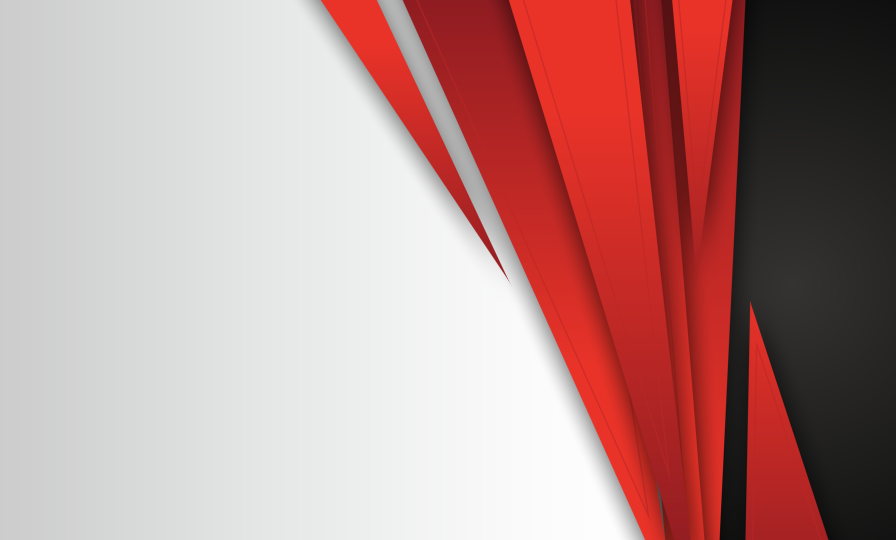
Reproduce this background procedurally as a WebGL 1 fragment shader.

```glsl
precision highp float;
// Red angular ribbons between a pale grey field and a charcoal panel.
// Each ribbon is the area between two slanted lines; where the lines cross it
// ends in a spike. Ribbons are layered with soft shadows and inset hairlines.

uniform vec2 u_resolution;

const float ASPECT = 1.6623;            // width of the layout, height is 1
const vec3 RED_BRIGHT = vec3(0.915, 0.200, 0.160);
const vec3 RED_DARK = vec3(0.560, 0.110, 0.130);
const vec3 RED_LINE = vec3(0.730, 0.150, 0.140);
const vec3 GREY_EDGE = vec3(0.795);
const vec3 GREY_MID = vec3(0.885, 0.893, 0.889);
const vec3 WHITE = vec3(0.992);
const vec3 CHARCOAL = vec3(0.205, 0.200, 0.195);
const vec3 BLACK = vec3(0.045);
const vec2 GLOW_CENTER = vec2(1.47, 0.47);
const float GLOW_RADIUS = 0.62;
const float PANEL_LEFT = 1.30;
const float SHADOW_RADIUS = 0.048;
const float SHADOW_STRENGTH = 0.72;
const float LINE_WIDTH = 0.0012;
const float LINE_STRENGTH = 0.6;

// Signed distance to a line, positive on its right
float lineSide(vec2 p, float top, float bottom) {
  float slope = top - bottom;
  return (p.x - bottom - slope * p.y) / sqrt(1.0 + slope * slope);
}

float softInside(float d) {
  return 1.0 - smoothstep(-SHADOW_RADIUS, SHADOW_RADIUS, d);
}

// edges: left top, left bottom, right top, right bottom
// ramp: heights of the dark and the bright end of the gradient
vec3 ribbon(vec3 base, vec2 p, vec4 edges, vec2 ramp, float inset) {
  float aa = 0.75 / u_resolution.y;
  float left = -lineSide(p, edges.x, edges.y);
  float right = lineSide(p, edges.z, edges.w);
  float d = max(left, right);

  // Shadow, faded out beyond the tip of a spike
  float span = mix(edges.w - edges.y, edges.z - edges.x, p.y);
  float shadow = softInside(left) * softInside(right);
  shadow *= smoothstep(-0.012, 0.04, span);
  base *= 1.0 - SHADOW_STRENGTH * shadow;

  // Gradient fill
  float t = clamp((p.y - ramp.x) / (ramp.y - ramp.x), 0.0, 1.0);
  vec3 fill = mix(RED_DARK, RED_BRIGHT, t);

  // Inset hairline
  float hair = 1.0 - smoothstep(0.0, LINE_WIDTH + aa, abs(d + inset));
  fill = mix(fill, RED_LINE, hair * LINE_STRENGTH * step(0.001, inset));

  return mix(base, fill, 1.0 - smoothstep(-aa, aa, d));
}

vec3 backdrop(vec2 p) {
  vec3 pale = mix(GREY_EDGE, GREY_MID, smoothstep(-0.1, 0.55, p.x));
  pale = mix(pale, WHITE, smoothstep(0.3, 1.15, p.x));
  float glow = clamp(length(p - GLOW_CENTER) / GLOW_RADIUS, 0.0, 1.0);
  vec3 panel = mix(CHARCOAL, BLACK, glow);
  return mix(pale, panel, step(PANEL_LEFT, p.x));
}

void main() {
  vec2 p = gl_FragCoord.xy / u_resolution * vec2(ASPECT, 1.0);
  vec3 color = backdrop(p);

  // Spike in the lower right
  color = ribbon(color, p, vec4(1.403, 1.383, 1.208, 1.537), vec2(-0.15, 0.45), 0.0135);
  // Right border ribbon, narrow ribbon and the spike above them
  color = ribbon(color, p, vec4(1.169, 1.277, 1.383, 1.335), vec2(1.10, 0.05), 0.0);
  color = ribbon(color, p, vec4(1.147, 1.234, 1.227, 1.307), vec2(1.00, 0.15), 0.030);
  color = ribbon(color, p, vec4(1.247, 1.335, 1.359, 1.229), vec2(0.35, 0.95), 0.012);
  // Spike over the pale field
  color = ribbon(color, p, vec4(0.595, 1.266, 0.699, 1.170), vec2(0.46, 0.92), 0.0);
  // Wide left ribbon and the front ribbon
  color = ribbon(color, p, vec4(0.747, 1.197, 1.082, 1.234), vec2(1.00, 0.32), 0.024);
  color = ribbon(color, p, vec4(0.944, 1.251, 1.169, 1.281), vec2(-0.05, 0.80), 0.026);

  gl_FragColor = vec4(color, 1.0);
}
```
